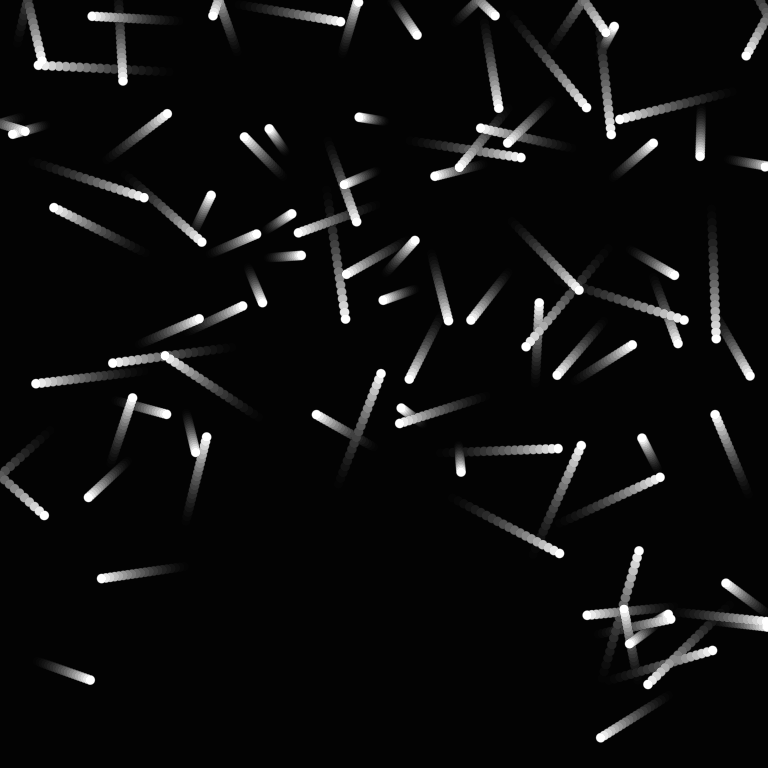
Give the GLSL for this background, as a Shadertoy shader.

```glsl
const int PARTICLES = 118;
const int BEADS = 22;
const float TAU = 6.2831853;

vec4 hash4(float seed) {
    vec4 q = fract(seed * vec4(0.1031, 0.1030, 0.0973, 0.1099) + 0.37);
    q += dot(q, q.wzxy + 33.33);
    return fract((q.xxyz + q.yzzw) * q.zywx);
}

// Soft disc coverage from the distance to its centre
float disc(float dist, float radius, float blur) {
    return 1.0 - smoothstep(-blur, blur, dist - radius);
}

// Bright head followed by overlapping beads that fade with age
float beadTrail(vec2 p, vec2 head, vec2 dir, float len, float radius, float blur) {
    vec2 q = p - head;
    float along = dot(q, dir);
    float across = abs(q.x * dir.y - q.y * dir.x);
    float reach = radius + blur;
    if (across > reach || along < -reach || along > len + reach) return 0.0;

    float glow = 0.0;
    for (int i = 0; i < BEADS; i++) {
        float age = float(i) / float(BEADS);
        float dist = length(vec2(along - age * len, across));
        float fade = (1.0 - age) * (1.0 - age);
        glow = max(glow, fade * disc(dist, radius, blur));
    }
    return glow;
}

// True inside the empty elliptical clearing
bool inClearing(vec2 p, vec2 centre, vec2 size) {
    return length((p - centre) / size) < 1.0;
}

void mainImage(out vec4 fragColor, in vec2 fragCoord) {
    vec2 p = fragCoord / iResolution.y;
    vec2 walls = vec2(iResolution.x / iResolution.y, 1.0);
    float blur = 0.8 / iResolution.y;
    float radius = 0.0062;

    // Reflections in the nearest walls make the trails bounce
    vec2 mirrored = 2.0 * walls * round(p / walls) - p;

    float light = 0.01;
    for (int i = 0; i < PARTICLES; i++) {
        vec4 rnd = hash4(float(i) + 1.0);
        vec2 spot = vec2(rnd.x, pow(rnd.y, 0.8));
        if (inClearing(spot, vec2(0.42, 0.21), vec2(0.25, 0.25))) continue;

        vec2 head = spot * walls;
        vec2 dir = vec2(cos(rnd.z * TAU), sin(rnd.z * TAU));
        float len = mix(0.035, 0.2, rnd.w);

        light = max(light, beadTrail(p, head, dir, len, radius, blur));
        light = max(light, beadTrail(vec2(mirrored.x, p.y), head, dir, len, radius, blur));
        light = max(light, beadTrail(vec2(p.x, mirrored.y), head, dir, len, radius, blur));
    }
    fragColor = vec4(vec3(light), 1.0);
}
```
